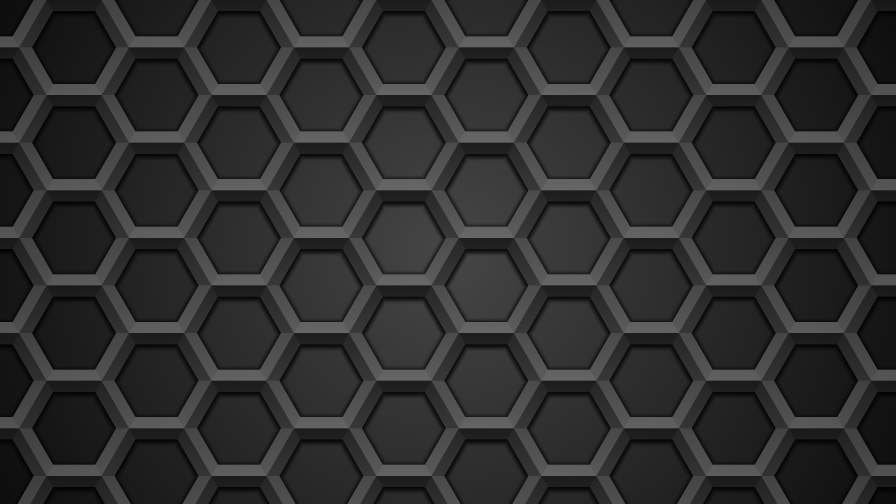
Write a WebGL 2 fragment shader that draws this pattern.

```glsl
#version 300 es
precision highp float;
// Honeycomb of bevelled dark grey frames over recessed, vignetted panels.

uniform vec2 u_resolution;
out vec4 outColor;

// Lengths are fractions of the canvas height.
const float PITCH = 0.1889;                  // flat-to-flat size of a cell
const vec2 CELL_ORIGIN = vec2(-0.0875, 0.028); // one cell centre, from mid-canvas
const float WALL_WIDTH = 0.0222;
const float SHADOW_WIDTH = 0.0125;
const float SHADOW_DROP = 0.003;             // extra shadow under the top wall
const float SHADOW_DEPTH = 0.82;
const float VIGNETTE_RADIUS = 1.02;

const float WALL_DARK = 0.115;
const float WALL_LIGHT = 0.405;
const float WALL_FALLOFF = 0.22;
const float WALL_GRADIENT = 0.5;             // 0: flat facets, 1: vertical gradient
const float FLOOR_CENTRE = 0.275;
const float FLOOR_EDGE = 0.05;

const float SQRT3 = 1.7320508;
const int SAMPLES = 3;                       // per axis, for smooth edges

// Offset from the nearest centre of a flat-topped hexagonal lattice.
vec2 cellOffset(vec2 p) {
    vec2 period = PITCH * vec2(SQRT3, 1.0);
    vec2 a = mod(p + 0.5 * period, period) - 0.5 * period;
    vec2 b = mod(p, period) - 0.5 * period;
    return dot(a, a) < dot(b, b) ? a : b;
}

// Distance from the cell centre, measured across the flats.
float hexRadius(vec2 q) {
    q = abs(q);
    return max(q.y, 0.5 * (SQRT3 * q.x + q.y));
}

// Walls facing up catch the light, walls facing down stay dark.
float wallShade(vec2 q, float radius) {
    float slope = abs(q.y) >= radius - 1e-6 ? 1.0 : 0.5;
    float facet = 0.5 - 0.5 * slope * sign(q.y);
    float gradient = clamp(0.5 - q.y / PITCH, 0.0, 1.0);
    return mix(WALL_DARK, WALL_LIGHT, mix(facet, gradient, WALL_GRADIENT));
}

float honeycomb(vec2 p) {
    vec2 q = cellOffset(p - CELL_ORIGIN);
    float radius = hexRadius(q);
    float floorRadius = 0.5 * PITCH - WALL_WIDTH;
    float vignette = clamp(length(p) / VIGNETTE_RADIUS, 0.0, 1.0);

    if (radius > floorRadius)
        return wallShade(q, radius) * (1.0 - WALL_FALLOFF * vignette * vignette);

    // Soft contact shadow around the recessed panel
    float inset = floorRadius - hexRadius(q + vec2(0.0, SHADOW_DROP));
    float shadow = 1.0 - smoothstep(-0.2 * SHADOW_WIDTH, SHADOW_WIDTH, inset);
    return mix(FLOOR_CENTRE, FLOOR_EDGE, vignette) * (1.0 - SHADOW_DEPTH * shadow);
}

void main() {
    float shade = 0.0;
    for (int j = 0; j < SAMPLES; j++) {
        for (int i = 0; i < SAMPLES; i++) {
            vec2 jitter = (vec2(i, j) + 0.5) / float(SAMPLES) - 0.5;
            vec2 p = (gl_FragCoord.xy + jitter - 0.5 * u_resolution) / u_resolution.y;
            shade += honeycomb(p);
        }
    }
    outColor = vec4(vec3(shade / float(SAMPLES * SAMPLES)), 1.0);
}
```
